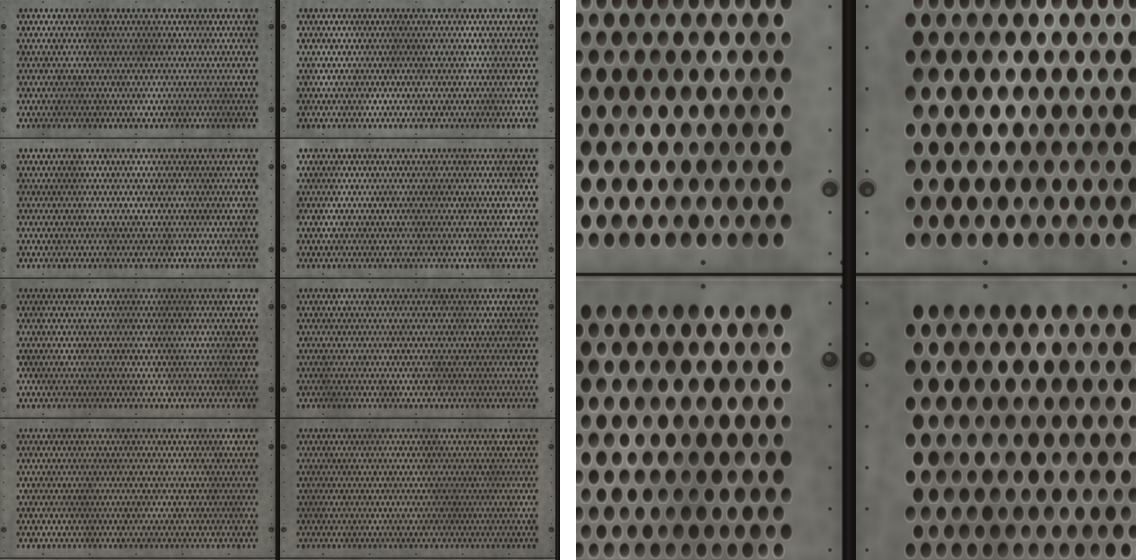
Left, the full canvas; right, a detail of the centre.
A WebGL 2 fragment shader for this texture:

```glsl
#version 300 es
precision highp float;
// Two columns of four worn steel panels, each with a staggered grid of punched holes.
uniform vec2 u_resolution;
out vec4 outColor;

const vec2 CELL = vec2(0.5, 0.25);         // repeat size of one panel
const vec2 PANEL_MID = vec2(0.2455, 0.125);
const float SEAM_OFFSET = 0.0033;
const vec2 HOLE_PITCH = vec2(0.00916, 0.0109);
const vec2 HOLE_START = vec2(0.0325, 0.0206);
const vec2 HOLE_COUNT = vec2(47.0, 20.0);
const vec2 HOLE_RADIUS = vec2(0.0031, 0.0043);
const float HOLE_BLUR = 0.0004;            // worn, rounded hole rims

const vec3 STEEL_COOL = vec3(0.440, 0.447, 0.432);
const vec3 STEEL_WARM = vec3(0.430, 0.424, 0.398);
const vec3 HOLE_DARK = vec3(0.145, 0.128, 0.114);
const vec3 HOLE_LIT = vec3(0.320, 0.308, 0.285);
const vec3 BOLT_DARK = vec3(0.160, 0.148, 0.132);
const vec3 GAP_BLACK = vec3(0.080, 0.072, 0.067);
const vec3 GAP_RUST = vec3(0.175, 0.140, 0.125);
const vec3 SEAM_DARK = vec3(0.140, 0.130, 0.118);

vec2 hash2(vec2 p) {
  vec3 q = fract(p.xyx * vec3(0.1031, 0.1030, 0.0973));
  q += dot(q, q.yzx + 33.33);
  return fract((q.xx + q.yz) * q.zy);
}

// Distance to the nearest scattered point, about 0 to 1
float cellular(vec2 p) {
  vec2 id = floor(p), f = fract(p);
  float nearest = 1.0;
  for (int y = -1; y <= 1; y++)
    for (int x = -1; x <= 1; x++) {
      vec2 n = vec2(x, y);
      nearest = min(nearest, length(n + hash2(id + n) - f));
    }
  return nearest;
}

// Layered, warped sines: cloudy stains, about -1 to 1
float clouds(vec2 p) {
  float sum = 0.0, gain = 0.5;
  for (int i = 0; i < 5; i++) {
    p += 0.6 * sin(p.yx * 1.3 + float(i));
    sum += gain * sin(p.x) * cos(p.y);
    p = mat2(1.4, 1.1, -1.1, 1.4) * p + 2.7;
    gain *= 0.65;
  }
  return sum;
}

float cover(float dist, float soft) {
  return 1.0 - smoothstep(-soft, soft, dist);
}

float ellipse(vec2 p, vec2 radius) {
  return (length(p / radius) - 1.0) * min(radius.x, radius.y);
}

// Offset of x from the closest multiple of period
float repeatMid(float x, float period) {
  return x - period * floor(x / period + 0.5);
}

// Punched holes with a lit lower wall and a bright raised rim
vec3 punch(vec3 steel, vec2 p, vec2 panel, float soft) {
  vec2 q = (p - HOLE_START) / HOLE_PITCH;
  float row = floor(q.y + 0.5);
  q.x -= 0.5 * mod(row, 2.0);
  vec2 id = vec2(floor(q.x + 0.5), row);
  if (any(lessThan(id, vec2(0.0))) || any(greaterThanEqual(id, HOLE_COUNT))) return steel;
  vec2 local = (q - id) * HOLE_PITCH;
  vec2 rnd = hash2(id + panel * 57.0 + 11.0);
  float hole = cover(ellipse(local, HOLE_RADIUS * (0.92 + 0.16 * rnd.x)), soft + HOLE_BLUR);
  float rim = cover(ellipse(local + vec2(0.0, 0.0006), HOLE_RADIUS * 1.25), soft);
  float lit = smoothstep(-0.003, 0.004, 0.6 * local.x - local.y) * (0.3 + 0.7 * rnd.y);
  steel *= 1.0 + 0.20 * rim;
  return mix(steel, mix(HOLE_DARK, HOLE_LIT, lit), hole);
}

// Round fastener with a shadow ring and a small highlight
vec3 fasten(vec3 steel, vec2 p, float radius, float glint, float soft) {
  steel *= 1.0 - 0.2 * cover(length(p + vec2(0.0, 0.2 * radius)) - 1.3 * radius, soft);
  steel = mix(steel, BOLT_DARK, 0.8 * cover(length(p) - radius, soft));
  float shine = cover(length(p - radius * vec2(-0.2, 0.25)) - 0.4 * radius, soft);
  return mix(steel, STEEL_WARM, glint * shine);
}

// Sheet metal: tone per panel, stains, drips and mottling
vec3 wornSteel(vec2 uv, vec2 p, vec2 panel) {
  vec2 seed = hash2(panel + 5.0);
  vec2 edge = PANEL_MID - abs(p - PANEL_MID);
  float inside = smoothstep(0.008, 0.06, min(edge.x, edge.y * 1.5));
  float stain = clouds(uv * vec2(23.0, 19.0) + seed * 20.0);
  float drip = clouds(uv * vec2(75.0, 9.0) + seed * 9.0);
  float mottle = cellular(uv * 85.0) - 0.45;
  float tone = 0.99 + 0.05 * (seed.x - 0.5) + 0.04 * inside;
  tone += stain * mix(0.07, 0.15, inside) + 0.06 * drip + 0.12 * mottle;
  tone *= 0.90 + 0.10 * smoothstep(0.0, 0.008, min(edge.x, edge.y));
  return mix(STEEL_WARM, STEEL_COOL, smoothstep(0.1, 1.0, uv.y)) * tone;
}

void main() {
  vec2 uv = gl_FragCoord.xy / u_resolution;
  float soft = 0.8 / min(u_resolution.x, u_resolution.y);
  vec2 shifted = uv - vec2(0.0, SEAM_OFFSET);
  vec2 panel = floor(shifted / CELL);
  vec2 p = shifted - panel * CELL;
  vec2 mirrored = abs(p - PANEL_MID);
  vec3 color = punch(wornSteel(uv, p, panel), p, panel, soft);

  // Large side bolts, then small rivets along all four edges
  color = fasten(color, mirrored - vec2(0.239, 0.0743), 0.0045, 0.4, soft);
  vec2 sideRivet = vec2(mirrored.x - 0.239, repeatMid(p.y - 0.0125, 0.0245));
  color = fasten(color, sideRivet, 0.0009, 0.0, soft);
  vec2 rimRivet = vec2(repeatMid(p.x + 0.006, 0.083), mirrored.y - 0.118);
  color = fasten(color, rimRivet, 0.0013, 0.0, soft);

  // Thin horizontal seams with a pale lip on the panel below
  color *= 1.0 + 0.14 * cover(abs(p.y - 0.2468) - 0.0008, soft);
  color = mix(color, SEAM_DARK, cover(PANEL_MID.y - mirrored.y - 0.001, soft));

  // Vertical gaps with a rusty core, browner at the right border
  float rust = cover(abs(p.x - 0.4955) - 0.001, 0.0015) * (0.5 + 0.4 * panel.x);
  color = mix(color, mix(GAP_BLACK, GAP_RUST, rust), cover(0.4918 - p.x, soft + HOLE_BLUR));
  outColor = vec4(color, 1.0);
}
```
